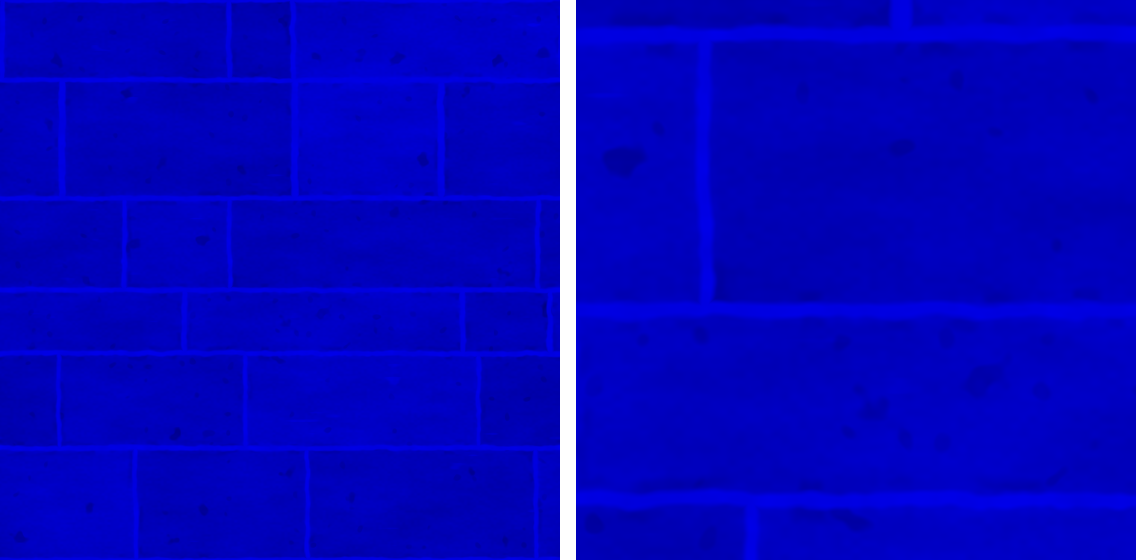
Left, the full canvas; right, a detail of the centre.
Write a three.js fragment shader that draws this texture map.

```glsl
// Tiling mask of a coursed stone wall in blue: six courses of unequal height,
// each cut by three upright joints. Signed distance to the mortar gives the
// joints; wrapped value noise gives mottling, streaks, grain and pits.
varying vec2 vUv;

const float MORTAR = 0.885;
const float BED_HALF_WIDTH = 0.0042;

float hash(vec2 p) {
  return fract(sin(dot(p, vec2(127.1, 311.7))) * 43758.5453);
}

// Value noise that wraps after the given number of cells.
float noise(vec2 uv, vec2 cells) {
  vec2 p = uv * cells;
  vec2 i = floor(p);
  vec2 f = fract(p);
  f = f * f * (3.0 - 2.0 * f);
  float a = hash(mod(i, cells));
  float b = hash(mod(i + vec2(1.0, 0.0), cells));
  float c = hash(mod(i + vec2(0.0, 1.0), cells));
  float d = hash(mod(i + 1.0, cells));
  return mix(mix(a, b, f.x), mix(c, d, f.x), f.y);
}

float fbm(vec2 uv, vec2 cells) {
  float sum = 0.0;
  float weight = 0.5;
  for (int i = 0; i < 4; i++) {
    sum += weight * noise(uv, cells);
    cells *= 2.0;
    weight *= 0.55;
  }
  return sum;
}

// Sparse, ragged blobs, at most one per cell; rarity is the empty share.
float pits(vec2 uv, float cells, float rarity, float radius) {
  vec2 p = uv * cells;
  vec2 id = mod(floor(p), cells);
  vec2 centre = 0.3 + 0.4 * vec2(hash(id + 3.7), hash(id + 9.2));
  vec2 offset = fract(p) - centre;
  offset.y += offset.x * (hash(id + 5.1) - 0.5);
  offset *= mix(vec2(0.75, 1.3), vec2(1.3, 0.8), hash(id + 2.4));
  float ragged = length(offset) + 0.22 * (noise(uv, vec2(110.0)) - 0.5);
  float present = step(rarity, hash(id + 1.3)) * (0.5 + 0.5 * hash(id + 6.6));
  return present * (1.0 - smoothstep(radius * 0.3, radius, ragged));
}

// Writes stone tone (x) and signed distance to mortar (y) inside one course.
// Each tone belongs to the stone right of its joint; the last one wraps round.
void layCourse(vec2 p, float bottom, float top, vec3 joints, vec3 tones,
               float halfWidth, inout vec2 wall) {
  if (p.y < bottom || p.y >= top) return;
  vec3 side = abs(fract(p.x - joints + 0.5) - 0.5);
  float upright = min(side.x, min(side.y, side.z)) - halfWidth;
  float bed = min(p.y - bottom, top - p.y) - BED_HALF_WIDTH;
  float tone = p.x < joints.y ? tones.x : tones.y;
  if (p.x < joints.x || p.x >= joints.z) tone = tones.z;
  wall = vec2(tone, min(upright, bed));
}

vec2 stoneWall(vec2 p) {
  vec2 wall = vec2(0.74, 0.0);
  layCourse(p, 0.0, 0.2, vec3(0.242, 0.549, 0.957), vec3(0.725, 0.715, 0.77), 0.0038, wall);
  layCourse(p, 0.2, 0.369, vec3(0.105, 0.438, 0.855), vec3(0.73, 0.765, 0.70), 0.0035, wall);
  layCourse(p, 0.369, 0.482, vec3(0.329, 0.827, 0.982), vec3(0.755, 0.705, 0.73), 0.0045, wall);
  layCourse(p, 0.482, 0.646, vec3(0.222, 0.41, 0.96), vec3(0.75, 0.72, 0.715), 0.004, wall);
  layCourse(p, 0.646, 0.857, vec3(0.111, 0.526, 0.787), vec3(0.72, 0.79, 0.735), 0.0058, wall);
  layCourse(p, 0.857, 1.0, vec3(0.003, 0.409, 0.523), vec3(0.725, 0.70, 0.785), 0.0045, wall);
  return wall;
}

void main() {
  vec2 uv = vUv;

  // Uneven stone edges
  vec2 wobble = vec2(noise(uv, vec2(38.0)), noise(uv + 0.37, vec2(38.0))) - 0.5;
  vec2 chips = vec2(noise(uv, vec2(120.0)), noise(uv + 0.61, vec2(120.0))) - 0.5;
  vec2 wall = stoneWall(fract(uv + 0.0035 * wobble + 0.002 * chips));
  float gap = wall.y;

  // Stone surface: broad mottling, level streaks and fine grain
  float mottle = fbm(uv, vec2(9.0, 13.0)) - 0.5;
  float streak = fbm(uv + vec2(0.0, 0.02 * mottle), vec2(14.0, 48.0)) - 0.5;
  float grain = noise(uv, vec2(190.0, 230.0)) - 0.5;
  float stone = wall.x + 0.11 * mottle + 0.085 * streak + 0.03 * grain;

  // Wear: dark pits, small specks, pale scratches, darkened rims
  stone -= 0.15 * pits(uv, 15.0, 0.83, 0.19);
  stone -= 0.09 * pits(uv + 0.43, 34.0, 0.84, 0.22);
  float scratch = noise(uv + 0.19, vec2(28.0, 130.0)) * noise(uv, vec2(17.0, 23.0));
  stone += 0.07 * smoothstep(0.68, 0.88, scratch);
  float rim = smoothstep(0.0, 0.003, gap) * (1.0 - smoothstep(0.003, 0.012, gap));
  stone -= 0.075 * rim * smoothstep(0.5, 0.85, noise(uv, vec2(55.0)));

  // Mortar, with a faint pale bleed onto the stone
  float mortar = MORTAR + 0.05 * (noise(uv, vec2(60.0)) - 0.5) + 0.02 * grain;
  stone += 0.025 * (1.0 - smoothstep(0.0, 0.007, gap));
  float joint = 1.0 - smoothstep(-0.0022, 0.0022, gap);

  gl_FragColor = vec4(0.0, 0.0, mix(stone, mortar, joint), 1.0);
}
```
